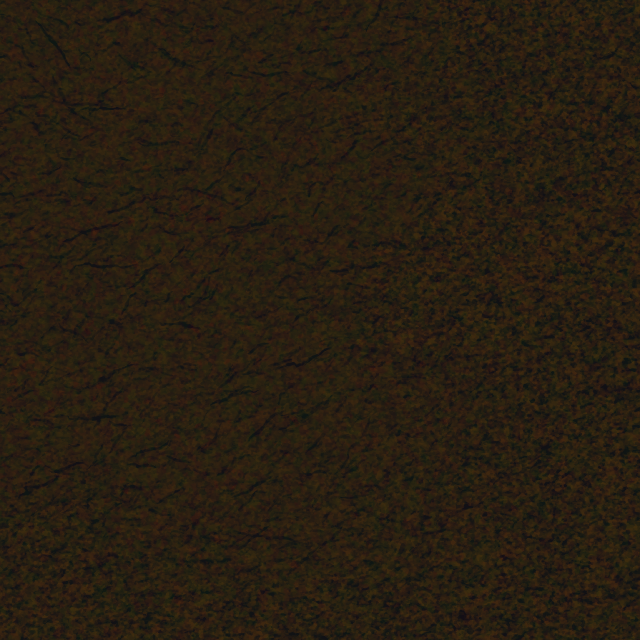
This texture is drawn by a Shadertoy shader. Its source:

```glsl
// Dark brown creased leather: tapered strokes at three scales form blue-black
// creases, crisp cellular noise forms the grain, and a roughness mask makes the
// right and lower parts more mottled. Fine cell noise shifts the hue to red or olive.

vec2 hash2(vec2 p) {
    vec3 q = fract(p.xyx * vec3(0.1031, 0.1030, 0.0973));
    q += dot(q, q.yzx + 33.33);
    return fract((q.xx + q.yz) * q.zy);
}

// Smooth cellular noise: random cell values blended by distance, 0 to 1
float cellNoise(vec2 p) {
    vec2 cell = floor(p);
    float sum = 0.0, total = 0.0;
    for (int j = -1; j <= 1; j++)
    for (int i = -1; i <= 1; i++) {
        vec2 id = cell + vec2(i, j);
        vec2 d = id + hash2(id) - p;
        float weight = exp(-8.0 * dot(d, d));
        sum += weight * hash2(id + 71.7).x;
        total += weight;
    }
    return sum / total;
}

// Scattered tapered strokes, one per cell; returns crease depth, 0 to 1
float creases(vec2 uv, float scale, float width) {
    vec2 p = uv * scale, cell = floor(p);
    float depth = 0.0;
    for (int j = -1; j <= 1; j++)
    for (int i = -1; i <= 1; i++) {
        vec2 id = cell + vec2(i, j);
        vec2 shape = hash2(id + scale * 3.7);
        vec2 d = p - id - hash2(id + scale);
        // Strokes fall to the right at the upper left and rise elsewhere
        float flow = mix(-0.4, 0.4, smoothstep(0.1, 0.5, id.x / scale + 0.5 - 0.6 * id.y / scale));
        float angle = flow + (shape.x - 0.5) * 1.4;
        vec2 axis = vec2(cos(angle), sin(angle));
        float along = dot(d, axis) / mix(0.25, 0.75, shape.y);
        float across = abs(dot(d, vec2(-axis.y, axis.x)) + 0.03 * sin(along * 3.0 + shape.x * 40.0));
        float taper = max(1.0 - along * along, 0.0);
        float halfWidth = width * scale * (0.4 + 0.6 * taper);
        float line = 1.0 - smoothstep(0.25 * halfWidth, halfWidth, across);
        float strength = 0.3 + 0.7 * hash2(id + 19.3).y;
        depth = max(depth, line * strength * smoothstep(0.0, 0.4, taper));
    }
    return depth;
}

void mainImage(out vec4 fragColor, in vec2 fragCoord) {
    vec2 uv = fragCoord / iResolution.y;

    // Rough mottled zones along the right and bottom
    float patches = cellNoise(uv * 7.0 + 4.0);
    float right = smoothstep(0.48, 0.82, uv.x + 0.25 * (patches - 0.5));
    float bottom = smoothstep(0.27, 0.04, uv.y + 0.16 * (patches - 0.5));
    float rough = max(right, 0.85 * bottom);

    // Ragged crease edges
    vec2 warp = vec2(cellNoise(uv * 85.0), cellNoise(uv * 85.0 + 37.0)) - 0.5;
    vec2 bent = uv + 0.005 * warp;
    float longCrease = creases(bent, 13.0, 0.0040);
    float midCrease = creases(bent + 0.31, 27.0, 0.0038);
    float shortCrease = creases(bent + 0.67, 58.0, 0.0034);

    // Grain from small clumps to fine fibres
    float clump = cellNoise(bent * vec2(75.0, 100.0)) - 0.5;
    float grain = cellNoise(uv * vec2(150.0, 195.0) + 9.0) - 0.5;
    float fibre = cellNoise(uv * vec2(255.0, 280.0) + 23.0) - 0.5;

    float tone = 0.70 - 0.04 * rough + 0.05 * (patches - 0.5);
    tone += clump * mix(0.18, 0.34, rough);
    tone += grain * mix(0.42, 0.80, rough);
    tone += fibre * mix(0.48, 0.76, rough);
    tone -= longCrease * mix(0.66, 0.16, rough);
    tone -= midCrease * mix(0.56, 0.28, rough);
    tone -= shortCrease * mix(0.36, 0.44, rough);
    tone = clamp(tone, -0.1, 1.25);

    vec3 creaseColor = vec3(0.075, 0.080, 0.076);
    vec3 leatherColor = vec3(0.208, 0.143, 0.063);
    vec3 color = mix(creaseColor, leatherColor, tone);

    // Small reddish and olive flecks with a few rust specks
    float hue = cellNoise(uv * 115.0 + 51.0) + 0.35 * cellNoise(uv * 55.0 + 13.0) - 0.675;
    color += hue * vec3(0.018, -0.030, 0.008);
    float rust = smoothstep(0.88, 0.98, cellNoise(uv * 105.0 + 83.0));
    color += rust * (1.0 - 0.6 * rough) * vec3(0.030, -0.012, -0.004);

    fragColor = vec4(color, 1.0);
}
```
